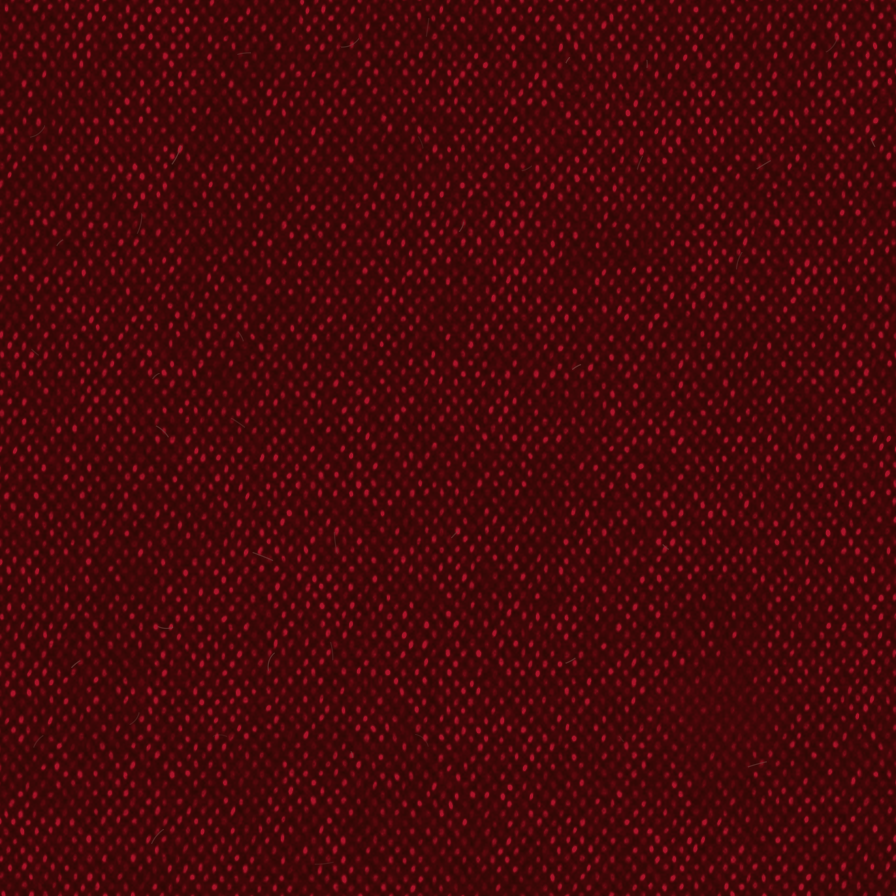
Give the GLSL for this texture, as a WebGL 2 fragment shader.

```glsl
#version 300 es
precision highp float;

#define REPEATS vec2(60.0, 48.0)
#define DOT_SIZE vec2(0.23, 0.29)
#define DOT_SLANT 0.22
#define DOT_GLOW vec2(0.22, 0.92)
#define GRAIN 0.30
#define RIB 0.05
#define MOTTLE 0.16
#define FIBRE_CELLS 9.0
#define FIBRE_WIDTH 0.0009
#define WORN_SPOT vec3(0.805, 0.20, 0.10)

uniform vec2 u_resolution;
out vec4 fragColor;

const vec3 SHADOW = vec3(0.185, 0.028, 0.016);
const vec3 CLOTH = vec3(0.36, 0.030, 0.054);
const vec3 GLINT = vec3(0.64, 0.075, 0.155);
const vec3 LINT = vec3(0.46, 0.27, 0.25);
const float TAU = 6.2831853;

vec3 hash3(vec2 p) {
    vec3 q = fract(p.xyx * vec3(0.1031, 0.1030, 0.0973));
    q += dot(q, q.yxz + 33.33);
    return fract((q.xxy + q.yzz) * q.zyx);
}

float noise(vec2 p) {
    vec2 cell = floor(p), f = fract(p);
    f = f * f * (3.0 - 2.0 * f);
    float low = mix(hash3(cell).x, hash3(cell + vec2(1, 0)).x, f.x);
    float high = mix(hash3(cell + vec2(0, 1)).x, hash3(cell + vec2(1, 1)).x, f.x);
    return mix(low, high, f.y);
}

// Two staggered grids of slanted yarn dots, each with its own size and glow
float yarnDots(vec2 weave) {
    float glow = 0.0;
    for (int i = 0; i < 2; i++) {
        vec2 g = weave + 0.5 * float(i);
        vec2 id = floor(g);
        vec3 rnd = hash3(id + 91.0 * float(i));
        vec3 shape = hash3(id + 37.0 + 53.0 * float(i));
        vec2 q = fract(g) - 0.5 - (rnd.xy - 0.5) * 0.14;
        q.x -= q.y * DOT_SLANT * (2.0 * shape.z - 0.5);
        float d = length(q / (DOT_SIZE * mix(vec2(0.8), vec2(1.15), shape.xy)));
        float strength = mix(DOT_GLOW.x, DOT_GLOW.y, rnd.z);
        glow = max(glow, strength * (1.0 - smoothstep(0.25, 1.1, d)));
    }
    return glow;
}

// One short curved hair in some of the cells
float looseFibres(vec2 uv, float pixel) {
    vec2 g = uv * FIBRE_CELLS;
    vec2 id = floor(g);
    vec3 rnd = hash3(id + 211.0), more = hash3(id + 307.0);
    vec2 q = (fract(g) - mix(vec2(0.2), vec2(0.8), rnd.xy)) / FIBRE_CELLS;
    float angle = TAU * rnd.z;
    q = mat2(cos(angle), -sin(angle), sin(angle), cos(angle)) * q;
    float halfLength = mix(0.003, 0.012, more.x);
    q.y += (more.y - 0.5) * 60.0 * q.x * q.x;
    float d = length(vec2(max(abs(q.x) - halfLength, 0.0), q.y));
    float line = 1.0 - smoothstep(0.0, FIBRE_WIDTH + 0.5 * pixel, d);
    return line * step(0.45, more.z) * mix(0.2, 0.65, rnd.x);
}

void main() {
    float pixel = 1.0 / min(u_resolution.x, u_resolution.y);
    vec2 uv = gl_FragCoord.xy * pixel;

    // Slight waviness of the threads
    vec2 sway = vec2(noise(uv * 9.0), noise(uv * 9.0 + 40.0)) - 0.5;
    vec2 weave = (uv + sway * 0.006) * REPEATS;

    // Dark ground with diagonal ribs and fine yarn grain
    float grain = 0.6 * noise(uv * vec2(260.0, 190.0)) + 0.4 * noise(uv * 420.0 + 17.0);
    float ribs = cos(TAU * (weave.x + weave.y)) + 0.6 * cos(TAU * (weave.x - weave.y));
    float tone = 0.15 + GRAIN * (grain - 0.5) + RIB * ribs;

    // Bright dots, duller and flatter inside the worn spot
    float worn = 1.0 - smoothstep(0.3, 1.0, length(uv - WORN_SPOT.xy) / WORN_SPOT.z);
    float dots = yarnDots(weave) * mix(0.75, 1.2, grain);
    tone += dots * (1.0 - 0.5 * worn) + 0.06 * worn;

    // Broad uneven dye and thread-wide streaks
    float mottle = 0.6 * noise(uv * 7.0 + 5.0) + 0.4 * noise(uv * vec2(60.0, 14.0));
    tone *= 1.0 + 2.0 * MOTTLE * (mottle - 0.5);

    vec3 color = mix(SHADOW, CLOTH, clamp(tone * 2.0, -0.15, 1.0));
    color = mix(color, GLINT, clamp(tone * 2.0 - 1.0, 0.0, 1.1));
    color = mix(color, LINT, looseFibres(uv, pixel));
    fragColor = vec4(color, 1.0);
}
```
